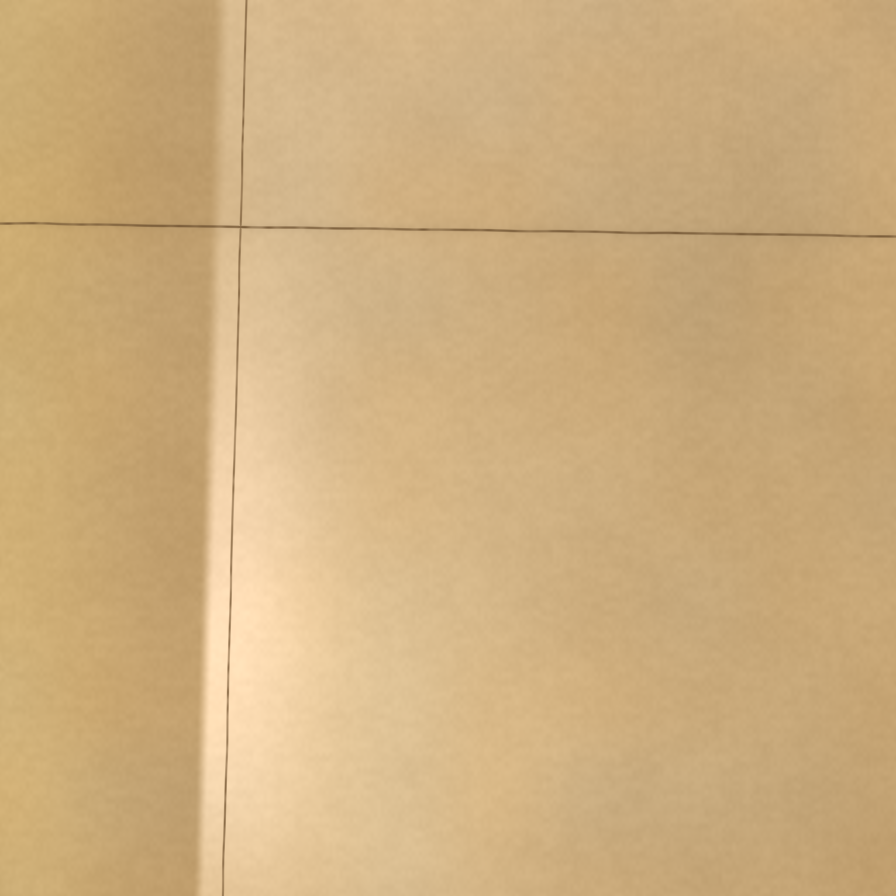
Write a WebGL 1 fragment shader that draws this texture.

```glsl
precision highp float;
// Large beige tiles meeting at two thin, slightly tilted seams, lit by a soft glare.
// The glare stops at a shadow edge left of the upright seam; layered value noise
// gives the cloudy mottling, fine grain and broken seam wear.
uniform vec2 u_resolution;

float hash(vec2 p) {
  return fract(sin(dot(p, vec2(127.1, 311.7))) * 43758.5453);
}

float noise(vec2 p) {
  vec2 i = floor(p), f = fract(p);
  f = f * f * (3.0 - 2.0 * f);
  return mix(mix(hash(i), hash(i + vec2(1.0, 0.0)), f.x),
             mix(hash(i + vec2(0.0, 1.0)), hash(i + vec2(1.0, 1.0)), f.x), f.y);
}

float fbm(vec2 p) {
  float sum = 0.0, amp = 0.5;
  for (int i = 0; i < 5; i++) {
    sum += amp * noise(p);
    p = p * 2.03 + 17.3;
    amp *= 0.5;
  }
  return sum;
}

// Elliptical falloff around a centre
float glow(vec2 p, vec2 centre, vec2 radius) {
  vec2 d = (p - centre) / radius;
  return exp(-dot(d, d));
}

// Soft line from a distance, with its half width
float seam(float d, float halfWidth, float blur) {
  return 1.0 - smoothstep(halfWidth - blur, halfWidth + blur, abs(d));
}

void main() {
  vec2 uv = gl_FragCoord.xy / u_resolution;
  float pixel = 1.0 / min(u_resolution.x, u_resolution.y);

  // Tile coordinates: one unit per tile, with the seams on whole numbers
  vec2 tile = uv - vec2(0.2487 + 0.0265 * uv.y, 0.751 - 0.015 * uv.x);
  tile += 0.0012 * (vec2(noise(uv.yx * 24.0), noise(uv * 24.0 + 9.0)) - 0.5);
  vec2 toSeam = fract(tile + 0.5) - 0.5;

  // Shaded side: yellower toward the left, browner at the shadow edge
  float edgeDist = uv.x - (0.222 + 0.026 * uv.y);
  vec3 shade = mix(vec3(0.805, 0.680, 0.455), vec3(0.745, 0.615, 0.425),
                   smoothstep(0.0, 0.21, uv.x));
  shade += 0.025 * glow(uv, vec2(0.0, 0.2), vec2(0.12, 0.35));

  // Lit side: pale near the edge, fading to tan at the right
  vec3 lit = mix(vec3(0.820, 0.702, 0.525), vec3(0.765, 0.640, 0.455),
                 smoothstep(0.25, 0.95, uv.x));
  lit += vec3(0.025, 0.025, 0.030) * smoothstep(0.6, 1.0, uv.y);
  lit += vec3(0.120, 0.115, 0.150) * glow(uv, vec2(0.245, 0.30), vec2(0.10, 0.27));
  lit += vec3(0.085, 0.085, 0.075) * glow(uv, vec2(0.36, 0.17), vec2(0.24, 0.25));
  lit += vec3(0.040, 0.038, 0.040) * glow(uv, vec2(0.26, 0.58), vec2(0.09, 0.16));

  float edgeBlur = mix(0.007, 0.011, uv.y);
  vec3 color = mix(shade, lit, smoothstep(-edgeBlur, edgeBlur, edgeDist));

  // Slight tint per tile, cloudy mottling and fine fibrous grain
  color += 0.010 * (hash(floor(tile) + 3.0) - 0.5);
  color += vec3(0.060, 0.062, 0.058) * (fbm(uv * 6.0 + 4.0) - 0.48);
  color += vec3(0.018, 0.0, -0.020) * (noise(uv * 9.0 + 31.0) - 0.5);
  color += 0.020 * (noise(uv * vec2(90.0, 130.0)) - 0.5);
  color += 0.016 * (noise(uv * vec2(260.0, 190.0)) - 0.5);

  // Thin seams, darkened unevenly along their length
  float blur = max(0.0010, 0.8 * pixel);
  float upright = seam(toSeam.x, 0.0011, blur) * (0.55 + 0.35 * noise(uv.yx * 110.0));
  float level = seam(toSeam.y, 0.0013, blur) * (0.50 + 0.45 * noise(uv * 110.0));
  color = mix(color, vec3(0.48, 0.36, 0.22), max(upright, level));
  color *= 1.0 - 0.05 * exp(-abs(toSeam.y) * 220.0);

  gl_FragColor = vec4(clamp(color, 0.0, 1.0), 1.0);
}
```
